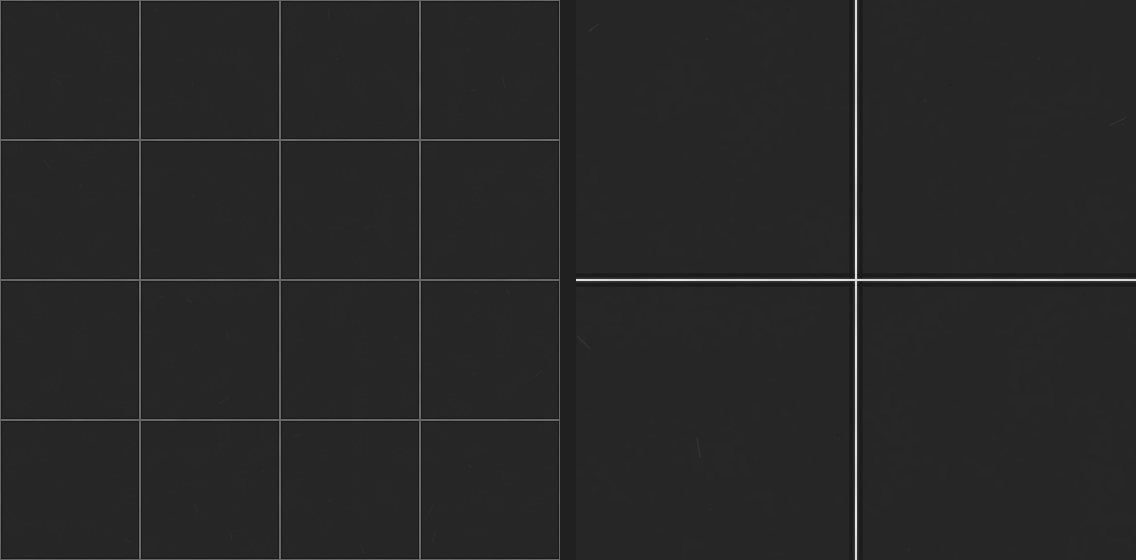
Left, the full canvas; right, a detail of the centre.
Write a WebGL 1 fragment shader that draws this texture.

```glsl
precision highp float;
uniform vec2 u_resolution;

#define TILES 4.0
#define LINE_WIDTH 0.0013
#define RIM_WIDTH 0.00195
#define TILE_COLOR vec3(0.150)
#define RIM_COLOR vec3(0.105)
#define LINE_COLOR vec3(0.86)
#define LINE_WEAR 0.10
#define MOTTLE 0.005
#define SCRATCH_CELLS 16.0
#define SCRATCH_SHARE 0.14
#define SPECK_CELLS 40.0
#define SPECK_SHARE 0.10

float hash(vec2 p) {
  vec3 q = fract(vec3(p.xyx) * 0.1031);
  q += dot(q, q.yzx + 33.33);
  return fract((q.x + q.y) * q.z);
}

vec2 hash2(vec2 p) {
  return vec2(hash(p + 17.3), hash(p + 71.9));
}

// Dot product of a lattice gradient with the offset to it, wrapping at period
float lattice(vec2 cell, vec2 corner, vec2 f, float period) {
  float angle = 6.28318 * hash(mod(cell + corner, period) + period);
  return dot(vec2(cos(angle), sin(angle)), f - corner);
}

float gradientNoise(vec2 uv, float period) {
  vec2 p = uv * period;
  vec2 cell = floor(p);
  vec2 f = p - cell;
  vec2 w = f * f * f * (f * (f * 6.0 - 15.0) + 10.0);
  float low = mix(lattice(cell, vec2(0.0, 0.0), f, period),
                  lattice(cell, vec2(1.0, 0.0), f, period), w.x);
  float high = mix(lattice(cell, vec2(0.0, 1.0), f, period),
                   lattice(cell, vec2(1.0, 1.0), f, period), w.x);
  return mix(low, high, w.y);
}

// Share of a pixel covered by a band of the given half width
float coverage(float dist, float halfWidth, float pixel) {
  float upper = min(dist + 0.5 * pixel, halfWidth);
  float lower = max(dist - 0.5 * pixel, -halfWidth);
  return clamp((upper - lower) / pixel, 0.0, 1.0);
}

// Short hairline scratches, each kept inside its own cell
float scratches(vec2 uv, float pixel) {
  vec2 p = uv * SCRATCH_CELLS;
  vec2 id = mod(floor(p), SCRATCH_CELLS);
  vec2 center = mix(vec2(0.3), vec2(0.7), hash2(id));
  float angle = 3.14159 * hash(id + 5.7);
  float reach = mix(0.03, 0.16, hash(id + 41.1));
  vec2 dir = vec2(cos(angle), sin(angle));
  vec2 q = fract(p) - center;
  float dist = length(q - dir * clamp(dot(q, dir), -reach, reach));
  float present = step(hash(id + 93.7), SCRATCH_SHARE);
  return present * coverage(dist / SCRATCH_CELLS, 0.0004, pixel);
}

// Tiny specks, positive for dust and negative for pits
float specks(vec2 uv, float pixel) {
  vec2 p = uv * SPECK_CELLS;
  vec2 id = mod(floor(p), SPECK_CELLS);
  vec2 center = mix(vec2(0.25), vec2(0.75), hash2(id + 130.0));
  float dist = length(fract(p) - center) / SPECK_CELLS;
  float present = step(hash(id + 211.3), SPECK_SHARE);
  return present * coverage(dist, 0.0007, pixel) * (2.0 * hash(id + 59.0) - 1.0);
}

void main() {
  vec2 uv = gl_FragCoord.xy / u_resolution;
  float pixel = 1.0 / min(u_resolution.x, u_resolution.y);

  // Dark surface with faint mottling and wear
  float mottle = 0.6 * gradientNoise(uv, 24.0) + 0.6 * gradientNoise(uv, 144.0);
  vec3 color = TILE_COLOR + MOTTLE * mottle;
  color += 0.05 * scratches(uv, pixel) + 0.03 * specks(uv, pixel);

  // Distance to the nearest vertical and horizontal tile border
  vec2 border = abs(fract(uv * TILES + 0.5) - 0.5) / TILES;

  // Darker rim on both sides of each line
  vec2 rimDist = abs(border - 1.5 * RIM_WIDTH);
  float rim = max(coverage(rimDist.x, 0.5 * RIM_WIDTH, pixel),
                  coverage(rimDist.y, 0.5 * RIM_WIDTH, pixel));
  color = mix(color, RIM_COLOR, rim);

  // Thin pale grid lines, slightly uneven in brightness
  float line = max(coverage(border.x, 0.5 * LINE_WIDTH, pixel),
                   coverage(border.y, 0.5 * LINE_WIDTH, pixel));
  float wear = LINE_WEAR * gradientNoise(uv, 32.0);
  color = mix(color, LINE_COLOR + wear, line);

  gl_FragColor = vec4(color, 1.0);
}
```
